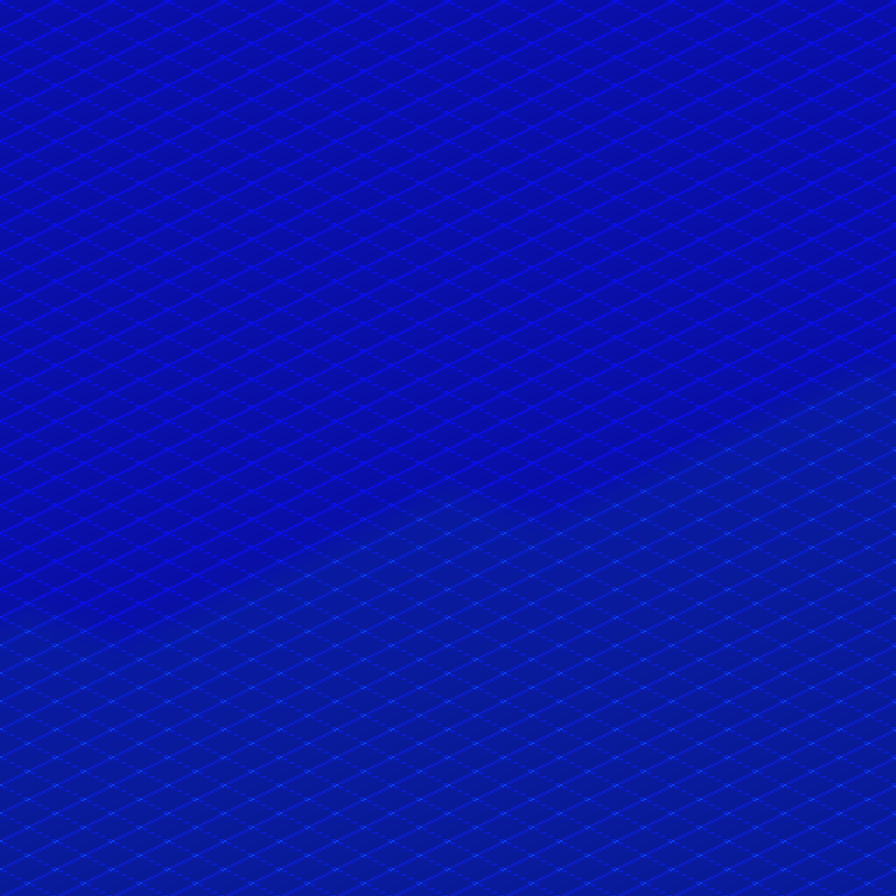
Give the GLSL for this pattern, as a Shadertoy shader.

```glsl
// Stepped isometric lattice of dashed blue lines over two blue fields split by a soft zigzag ridge.
#define CELLS 16.0                          // rhombi across; twice as many down
#define LINE_HALF 0.035                     // half line width, in line spacings
#define LATTICE_SHIFT 0.0625                // vertical offset, in line spacings
#define RISE_STEPS 16.0                     // stair steps per cell, rising lines
#define FALL_STEPS 8.0                      // stair steps per cell, falling lines
#define RIDGE_SOFT 0.045                    // depth of the blend below the ridge
#define UPPER_BASE vec3(0.035, 0.058, 0.655)
#define UPPER_LINE vec3(0.045, 0.06, 0.94)
#define LOWER_BASE vec3(0.035, 0.10, 0.605)
#define LOWER_LINE vec3(0.04, 0.125, 0.85)
#define LOWER_NODE vec3(0.05, 0.29, 0.88)
#define SHADE 0.025                         // tonal drift inside each rhombus

const float TAU = 6.2831853;

// Distance from t to the nearest whole value
float toLine(float t) {
    return abs(fract(t + 0.5) - 0.5);
}

// Coverage of a thin line at distance d
float lineMask(float d, float aa) {
    return 1.0 - smoothstep(LINE_HALF - aa, LINE_HALF + aa, d);
}

// Centre of the stair step that holds x
float stepCentre(float x, float steps) {
    return (floor(x * steps) + 0.5) / steps;
}

// Long rises and short falls, stepping upward to the right
float ridgeHeight(float x) {
    float t = (x - 0.14) / 0.47;
    float u = fract(t);
    float rise = 0.222 * u;
    float fall = 0.17 - 0.15 * (u - 0.766);
    return 0.30 + 0.135 * floor(t) + min(rise, fall);
}

void mainImage(out vec4 fragColor, in vec2 fragCoord) {
    vec2 uv = fragCoord / iResolution.xy;
    vec2 p = uv * CELLS;
    float aa = min(CELLS / iResolution.y, LINE_HALF);

    // Two line families, rising and falling at one in two, built of flat steps
    float y = 2.0 * p.y + LATTICE_SHIFT;
    float riseDist = toLine(y - stepCentre(p.x, RISE_STEPS));
    float fallDist = toLine(y + stepCentre(p.x, FALL_STEPS));
    float riseLine = lineMask(riseDist, aa);
    float fallLine = lineMask(fallDist, aa);
    float glow = 1.0 - smoothstep(0.0, 0.13, riseDist);

    // Beads along the rising lines, wider dashes along the falling ones
    float wave = sin(TAU * FALL_STEPS * p.x);
    float bead = smoothstep(-0.7, 0.7, wave);
    float dash = smoothstep(-0.4, 0.4, -wave);

    // Crossings lie where both lines pass close together
    float crossing = riseLine * (1.0 - smoothstep(0.04, 0.11, toLine(y + p.x)));

    // Field colours, blended just under the ridge
    float depth = ridgeHeight(uv.x) - uv.y;
    float lower = smoothstep(-0.012, RIDGE_SOFT, depth);
    vec3 base = mix(UPPER_BASE, LOWER_BASE, lower);
    vec3 ink = mix(UPPER_LINE, LOWER_LINE, lower);
    vec3 node = mix(UPPER_LINE, LOWER_NODE, lower);

    // Gentle shading within each rhombus and a lighter ridge
    base.b += SHADE * (fract(y - p.x) - 0.5);
    base.b += 0.025 * lower * (1.0 - smoothstep(0.0, 0.25, depth));

    // Halo, falling dashes, rising beads, then crossings
    vec3 col = mix(base, ink, 0.25 * glow);
    col = mix(col, ink, fallLine * mix(0.3, 0.95, dash));
    col = mix(col, ink, riseLine * mix(0.6, 0.95, bead));
    col = mix(col, node, crossing * 0.85);

    fragColor = vec4(col, 1.0);
}
```
